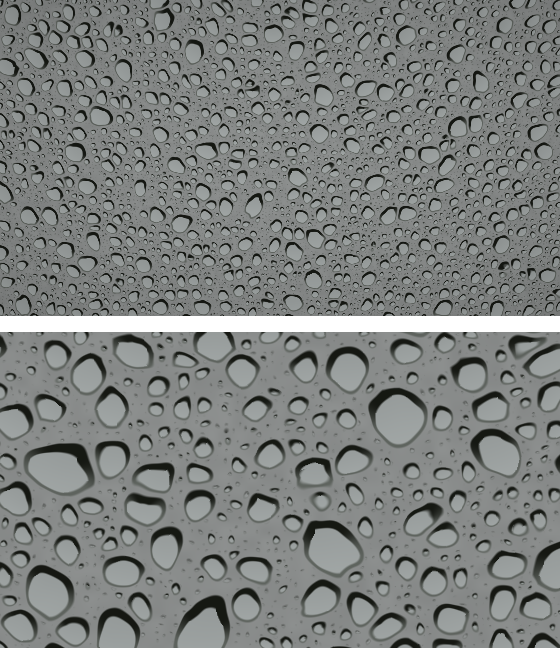
Top: the whole. Bottom: its middle third, enlarged.
This texture is drawn by a Shadertoy shader. Its source:

```glsl
// Rain drops on a grey window pane, with dark crescent rims facing the top centre.

// Drop layers: cell size, least radius, greatest radius, chance
const vec4 BIG    = vec4(0.105, 0.026, 0.037, 0.38);
const vec4 MEDIUM = vec4(0.057, 0.015, 0.025, 0.90);
const vec4 SMALL  = vec4(0.032, 0.008, 0.013, 0.95);
const vec4 BEAD   = vec4(0.018, 0.004, 0.007, 0.95);
const vec4 MIST   = vec4(0.011, 0.002, 0.004, 0.85);

const vec3 FILM = vec3(0.525, 0.535, 0.532);
const vec3 LENS = vec3(0.590, 0.610, 0.607);
const vec3 SOFT_RIM = vec3(0.36, 0.38, 0.36);
const vec3 DARK_RIM = vec3(0.08, 0.09, 0.07);
const float GAP = 0.0025;

struct Drop {
    float dist;     // signed distance to the closest drop
    float second;   // signed distance to the runner-up
    vec2 offset;    // from the centre of the closest drop
    float radius;
};

vec3 hash3(vec2 p) {
    vec3 q = fract(vec3(p.xyx) * vec3(0.1031, 0.1030, 0.0973));
    q += dot(q, q.yxz + 33.33);
    return fract((q.xxy + q.yzz) * q.zyx);
}

float noise(vec2 p) {
    vec2 i = floor(p), f = fract(p);
    f = f * f * (3.0 - 2.0 * f);
    float low = mix(hash3(i).x, hash3(i + vec2(1, 0)).x, f.x);
    float high = mix(hash3(i + vec2(0, 1)).x, hash3(i + vec2(1, 1)).x, f.x);
    return mix(low, high, f.y);
}

float smoothMax(float a, float b, float k) {
    float h = max(k - abs(a - b), 0.0) / k;
    return max(a, b) + 0.25 * h * h * k;
}

// Centre and radius of the drop in a cell; the radius is negative if empty
vec3 seedDrop(vec2 cell, vec4 layer) {
    vec3 h = hash3(cell + 200.0 + layer.x * 913.0);
    vec2 centre = (cell + 0.5 + 0.75 * (h.xy - 0.5)) * layer.x;
    float radius = mix(layer.y, layer.z, h.z / layer.w);
    return vec3(centre, h.z < layer.w ? radius : -1.0);
}

float clearance(vec2 p, vec4 layer) {
    float nearest = 1.0;
    vec2 home = floor(p / layer.x);
    for (int y = -1; y <= 1; y++)
    for (int x = -1; x <= 1; x++) {
        vec3 s = seedDrop(home + vec2(x, y), layer);
        nearest = min(nearest, length(p - s.xy) - s.z);
    }
    return nearest;
}

// Free radius left by the layers of larger drops
float room(vec2 p, int rank) {
    float space = 1.0;
    if (rank > 0) space = min(space, clearance(p, BIG));
    if (rank > 1) space = min(space, clearance(p, MEDIUM));
    if (rank > 2) space = min(space, clearance(p, SMALL));
    return space;
}

// Squashed and slightly egg-shaped outline
float dropShape(vec2 v, float radius, vec2 random) {
    float angle = 6.2832 * random.x;
    float c = cos(angle), s = sin(angle);
    v = mat2(c, -s, s, c) * v;
    float squash = 0.22 * random.y;
    v *= vec2(1.0 - squash, 1.0 + squash);
    v.y *= 1.0 + 0.2 * clamp(v.x / radius, -1.0, 1.0);
    return length(v) - radius;
}

void addLayer(inout Drop drop, vec2 p, vec4 layer, int rank) {
    vec2 home = floor(p / layer.x);
    for (int y = -1; y <= 1; y++)
    for (int x = -1; x <= 1; x++) {
        vec2 cell = home + vec2(x, y);
        vec3 s = seedDrop(cell, layer);
        vec2 v = p - s.xy;
        if (s.z < 0.0 || length(v) > 1.5 * s.z + 0.008) continue;
        float radius = min(s.z, room(s.xy, rank) - GAP);
        if (radius < 0.4 * layer.y) continue;
        float d = dropShape(v, radius, hash3(cell + 371.0).xy);
        if (d < drop.dist) drop = Drop(d, drop.dist, v, radius);
        else drop.second = min(drop.second, d);
    }
}

// Lays one drop over the base; its rim is thick on the side facing "toward"
vec3 paintDrop(vec3 base, Drop drop, vec2 toward, float strength, float blur) {
    float d = smoothMax(drop.dist, GAP - 0.5 * (drop.second - drop.dist), 0.005);
    float facing = dot(drop.offset / max(length(drop.offset), 1e-4), toward);
    float thick = smoothstep(-0.5, 0.75, facing);
    float width = drop.radius * mix(0.09, 0.27, thick) + 0.0008;
    float cover = smoothstep(blur, -blur, d);
    float rim = smoothstep(-blur, blur, d + width);
    vec3 lens = LENS * (1.0 - 0.04 * dot(drop.offset, toward) / drop.radius);
    vec3 colour = mix(lens, mix(SOFT_RIM, DARK_RIM, thick), rim);
    return mix(base, colour, cover * strength);
}

void mainImage(out vec4 fragColor, in vec2 fragCoord) {
    vec2 p = fragCoord / iResolution.y;
    float middle = 0.5 * iResolution.x / iResolution.y;
    vec2 fromMiddle = vec2(p.x - middle, p.y);
    vec2 toward = normalize(vec2(0.0, 1.15) - fromMiddle);
    float blur = max(0.0013, 0.55 / iResolution.y);

    // Drops shrink towards the bottom, and their outlines wobble
    vec2 q = vec2(fromMiddle.x * (1.2 - 0.25 * p.y), 1.2 * p.y - 0.125 * p.y * p.y);
    q += 0.006 * (vec2(noise(q * 45.0 + 60.0), noise(q * 45.0 + 150.0)) - 0.5);

    Drop drop = Drop(1.0, 1.0, vec2(0.0), 1.0);
    Drop mist = drop;
    addLayer(drop, q, BIG, 0);
    addLayer(drop, q, MEDIUM, 1);
    addLayer(drop, q, SMALL, 2);
    addLayer(drop, q, BEAD, 3);
    addLayer(mist, q, MIST, 0);

    vec3 colour = FILM * (0.97 + 0.06 * noise(p * 70.0 + 20.0));
    colour = paintDrop(colour, mist, toward, 0.4 * smoothstep(0.0, 0.004, drop.dist), blur);
    colour = paintDrop(colour, drop, toward, 1.0, blur);

    // Dimmer light towards the corners
    vec2 lens = (fragCoord / iResolution.xy - 0.5) * 2.0;
    colour *= 1.03 - 0.075 * dot(lens, lens);
    fragColor = vec4(colour, 1.0);
}
```
